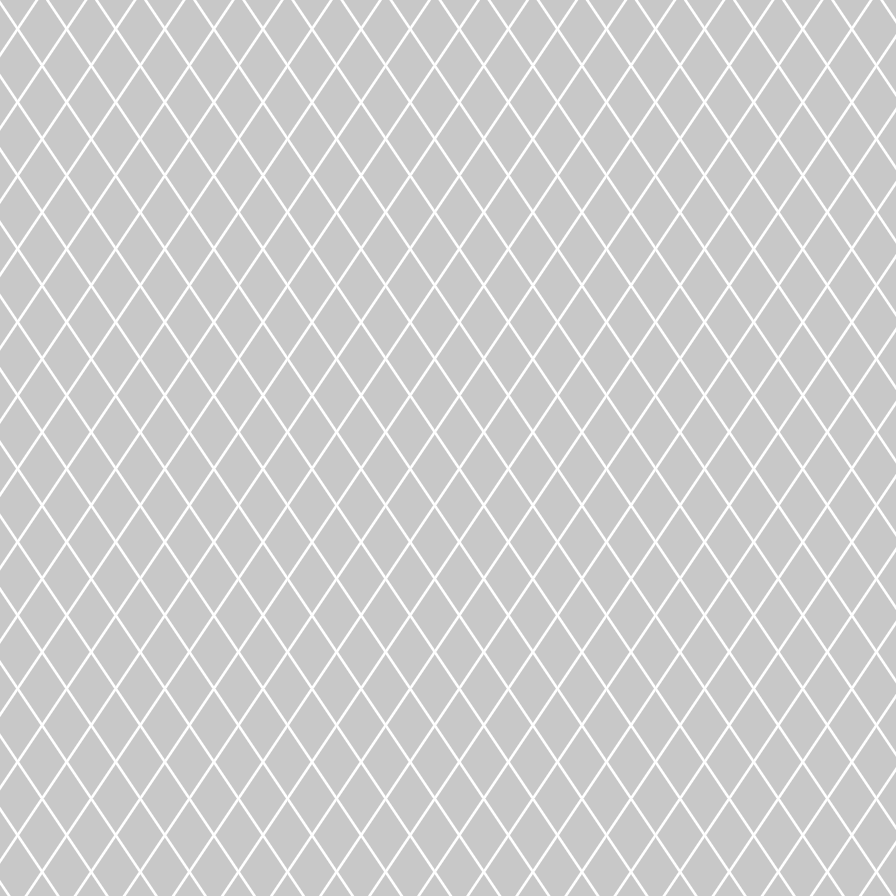
Give the GLSL for this pattern, as a Shadertoy shader.

```glsl
// Tall diamond lattice of thin white diagonal lines on flat light grey.

#define CELL vec2(0.05477, 0.08181)   // diamond width and height
#define CROSSING vec2(0.4852, 0.5178) // one point where two lines cross
#define LINE_WIDTH 0.0029
#define GROUND_COLOR vec3(0.784)
#define LINE_COLOR vec3(1.0)

// Distance from each coordinate to its nearest integer.
vec2 nearestInteger(vec2 v) {
    return abs(fract(v - 0.5) - 0.5);
}

void mainImage(out vec4 fragColor, in vec2 fragCoord) {
    float pixel = 1.0 / iResolution.y;
    vec2 p = (fragCoord * pixel - CROSSING) / CELL;

    // Both diagonal families, as perpendicular distances in canvas units
    vec2 diagonals = vec2(p.x + p.y, p.x - p.y);
    vec2 lineDist = nearestInteger(diagonals) / length(1.0 / CELL);
    float d = min(lineDist.x, lineDist.y);

    // Pixel coverage of the line, kept faint when thinner than a pixel
    float coverage = clamp((0.5 * LINE_WIDTH - d) / pixel + 0.5, 0.0, 1.0);
    coverage = min(coverage, LINE_WIDTH / pixel);

    fragColor = vec4(mix(GROUND_COLOR, LINE_COLOR, coverage), 1.0);
}
```
